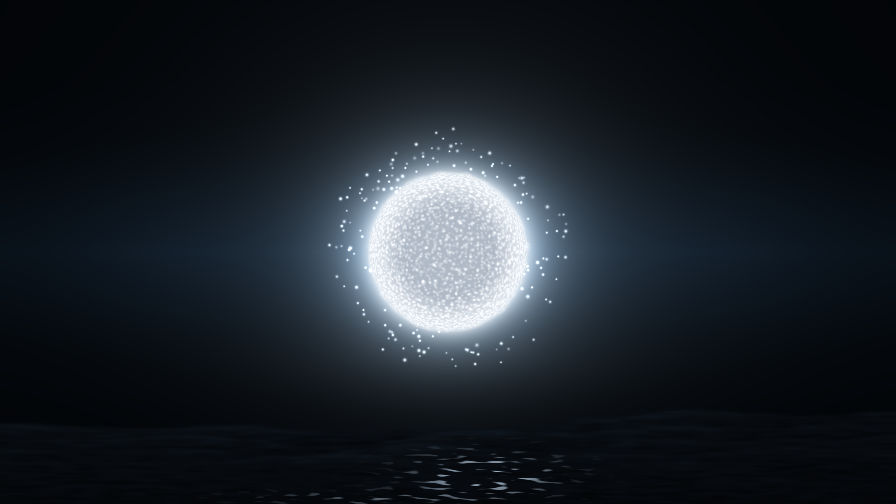
A WebGL 2 fragment shader for this background:

```glsl
#version 300 es
precision highp float;
// A glowing sphere of light specks hangs over a dark, rolling sea at night.
// Radial falloffs make the halo, jittered cells the specks, a hashed ring
// the loose sparks, and layered gradient-noise ridges the water.
uniform vec2 u_resolution;
out vec4 fragColor;

const float ORB_RADIUS = 0.156;
const int SPARK_COUNT = 160;
const int WAVE_COUNT = 6;
const vec3 NIGHT = vec3(0.008, 0.018, 0.030);
const vec3 HAZE = vec3(0.038, 0.072, 0.105);
const vec3 HALO = vec3(0.80, 0.91, 1.0);
const vec3 WHITE = vec3(0.97, 0.985, 1.0);
const vec3 ORB_BODY = vec3(0.69, 0.73, 0.78);
const vec3 WATER = vec3(0.016, 0.025, 0.037);
const vec3 CREST = vec3(0.066, 0.094, 0.122);

vec2 hash2(vec2 p) {
  vec3 q = fract(vec3(p.xyx) * vec3(0.1031, 0.1030, 0.0973));
  q += dot(q, q.yzx + 33.33);
  return fract((q.xx + q.yz) * q.zy);
}

float gradientDot(vec2 cell, vec2 offset) {
  return dot(hash2(cell) * 2.0 - 1.0, offset);
}

float gradientNoise(vec2 p) {
  vec2 i = floor(p), f = fract(p);
  vec2 u = f * f * f * (f * (f * 6.0 - 15.0) + 10.0);
  vec2 e = vec2(1.0, 0.0);
  float low = mix(gradientDot(i, f), gradientDot(i + e, f - e), u.x);
  float high = mix(gradientDot(i + e.yx, f - e.yx), gradientDot(i + 1.0, f - 1.0), u.x);
  return mix(low, high, u.y);
}

// Soft round specks, one per jittered cell
float specks(vec2 p, float seed) {
  vec2 cell = floor(p);
  float light = 0.0;
  for (int y = -1; y <= 1; y++) {
    for (int x = -1; x <= 1; x++) {
      vec2 id = cell + vec2(x, y);
      vec2 h = hash2(id + seed);
      vec2 d = p - id - h;
      light += (0.3 + 0.7 * h.y) * exp(-dot(d, d) * 11.0);
    }
  }
  return light;
}

// Loose sparks around the sphere, thinning outwards
float sparks(vec2 p, float pixel) {
  float light = 0.0;
  for (int i = 0; i < SPARK_COUNT; i++) {
    vec2 h = hash2(vec2(float(i) + 3.0, 17.0));
    vec2 k = hash2(vec2(float(i) + 9.0, 71.0));
    float angle = 6.2832 * h.x;
    float radius = 0.163 + 0.075 * h.y + 0.008 * sin(angle * 5.0);
    float size = mix(0.0014, 0.0030, k.x * k.x) + 0.2 * pixel;
    vec2 d = p - radius * vec2(cos(angle), sin(angle));
    light += (0.35 + 0.65 * k.y) * exp(-dot(d, d) / (size * size));
  }
  return light;
}

vec3 sky(vec2 p) {
  float band = 0.9 * exp(-p.y * p.y / 0.028) + 0.16 * exp(-abs(p.y) / 0.025);
  float sides = mix(1.0, 0.6, smoothstep(0.5, 0.9, abs(p.x)));
  float d = max(length(p * vec2(0.95, 1.03)) - ORB_RADIUS, 0.0);
  float halo = 0.40 * exp(-d / 0.055) + 0.27 * exp(-d / 0.17);
  float fade = mix(0.55, 1.0, smoothstep(-0.37, -0.2, p.y));
  vec3 color = NIGHT + HAZE * band * sides + HALO * halo * fade;
  float rimGlow = 0.65 * exp(-max(length(p) - ORB_RADIUS, 0.0) / 0.014);
  return mix(color, WHITE, rimGlow);
}

vec3 orb(vec2 p, vec2 bent) {
  float q = length(p) / ORB_RADIUS;
  float light = specks(bent * 115.0, 5.0) + 0.7 * specks(bent.yx * 80.0, 43.0);
  float rim = smoothstep(0.5, 0.97, q);
  return mix(ORB_BODY, WHITE, clamp(light * 0.75 - 0.1 + 0.75 * rim, 0.0, 1.0));
}

// Overlapping ridges from the horizon forwards, lit along their crests
vec3 sea(vec3 color, vec2 p, float pixel) {
  for (int i = 0; i < WAVE_COUNT; i++) {
    float depth = float(i) / float(WAVE_COUNT);
    float swell = gradientNoise(vec2(p.x * 3.2 + float(i) * 7.3, float(i) * 3.7 + 0.4));
    float chop = gradientNoise(vec2(p.x * 14.0, float(i) * 5.1 + 0.3));
    float ridge = -0.348 - 0.13 * depth + 0.035 * swell + 0.005 * chop;
    ridge += 0.035 * (1.0 - depth) * smoothstep(-0.3, 0.8, p.x);
    float below = ridge - p.y;
    float ripple = gradientNoise(vec2(p.x * 16.0, p.y * 130.0));
    float lit = exp(-max(below, 0.0) / 0.022) * (0.6 + 0.9 * swell);
    lit *= (1.0 - 0.7 * depth) * (0.6 + 0.4 * exp(-p.x * p.x * 4.0));
    vec3 water = WATER * (1.0 + 0.9 * ripple) + CREST * max(lit, 0.0);
    color = mix(color, water, smoothstep(-pixel, pixel + 0.006, below));
  }
  return color;
}

// Broken reflections: short bright streaks on the near water
float glints(vec2 p) {
  vec2 d = (p - vec2(0.075, -0.442)) / vec2(0.15, 0.045);
  vec2 tail = (p - vec2(-0.14, -0.488)) / vec2(0.22, 0.014);
  float area = exp(-dot(d, d) * 1.3) + 0.4 * exp(-dot(tail, tail));
  float streak = gradientNoise(vec2(p.x * 26.0 + p.y * 20.0, p.y * 150.0));
  return area * smoothstep(0.15, 0.38, streak + 0.06 * area);
}

void main() {
  float pixel = 1.0 / u_resolution.y;
  vec2 p = (gl_FragCoord.xy - 0.5 * u_resolution) * pixel;
  float r = length(p);
  vec3 color = sky(p);
  if (r < 0.27) color += WHITE * sparks(p, pixel) * 0.85;

  // Sphere with a slightly ragged, soft edge
  float edge = ORB_RADIUS + 0.008 * gradientNoise(p * 38.0);
  if (r < ORB_RADIUS + 0.02) {
    float q = min(r / ORB_RADIUS, 1.0);
    vec2 bent = p * asin(q) / max(q, 0.001);
    color = mix(color, orb(p, bent), smoothstep(edge + 0.007, edge - 0.006, r));
  }

  if (p.y < -0.27) color = sea(color, p, pixel) + vec3(0.72, 0.80, 0.87) * glints(p);
  fragColor = vec4(clamp(color, 0.0, 1.0), 1.0);
}
```
